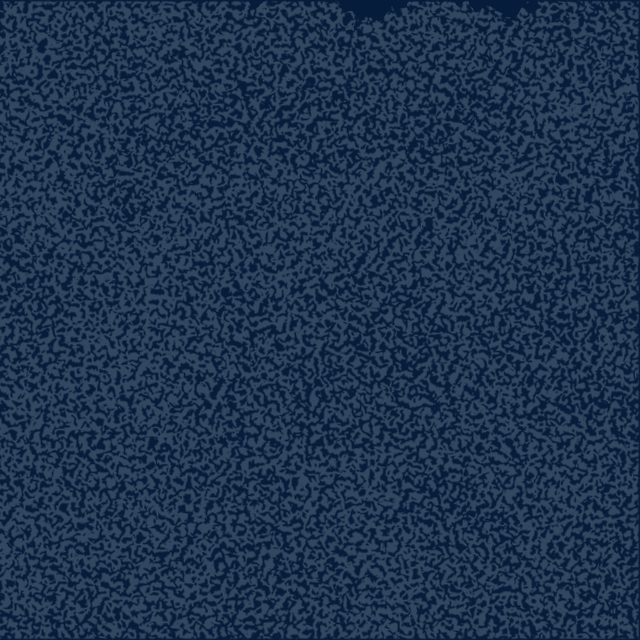
Give the GLSL for this texture, as a WebGL 1 fragment shader.

```glsl
precision highp float;
// Fine two-tone navy grain: curled, mottled flecks with a ragged dark top edge.

uniform vec2 u_resolution;

const vec3 NAVY = vec3(0.018, 0.112, 0.228);
const vec3 SLATE = vec3(0.197, 0.277, 0.375);
const float COARSE_CELLS = 112.0;   // grain cells across the canvas
const float FINE_CELLS = 172.0;
const float FINE_WEIGHT = 0.7;
const float WARP_CELLS = 70.0;      // bends the flecks into curls
const float WARP_AMOUNT = 0.0048;
const float SLATE_BIAS = 0.036;     // raises the share of the light tone
const float PATCH_AMOUNT = 0.10;    // uneven density over large areas
const float EDGE_SOFTNESS = 0.0023;
const float RAGGED_DEPTH = 0.032;   // dark notches along the top
const float BORDER = 0.0022;        // thin dark rim

vec2 hash2(vec2 p) {
  vec3 q = fract(p.xyx * vec3(0.1031, 0.1030, 0.0973));
  q += dot(q, q.yzx + 33.33);
  return fract((q.xx + q.yz) * q.zy);
}

float cornerSlope(vec2 cell, vec2 offset) {
  vec2 slope = normalize(hash2(cell) * 2.0 - 1.0 + 0.0001);
  return dot(slope, offset);
}

float gradientNoise(vec2 p) {
  vec2 i = floor(p);
  vec2 f = p - i;
  vec2 w = f * f * f * (f * (f * 6.0 - 15.0) + 10.0);
  vec2 right = vec2(1.0, 0.0);
  vec2 up = vec2(0.0, 1.0);
  float low = mix(cornerSlope(i, f), cornerSlope(i + right, f - right), w.x);
  float high = mix(cornerSlope(i + up, f - up), cornerSlope(i + 1.0, f - 1.0), w.x);
  return mix(low, high, w.y);
}

// Two rotated layers hide the noise lattice.
float grain(vec2 p) {
  vec2 q = p * WARP_CELLS;
  p += WARP_AMOUNT * vec2(gradientNoise(q + 71.3), gradientNoise(q + 193.7));
  mat2 turnA = mat2(0.87, 0.49, -0.49, 0.87);
  mat2 turnB = mat2(0.53, -0.85, 0.85, 0.53);
  return gradientNoise(turnA * p * COARSE_CELLS + 211.0)
       + FINE_WEIGHT * gradientNoise(turnB * p * FINE_CELLS + 307.0);
}

float density(vec2 p) {
  float patches = gradientNoise(p * 5.0 + 17.4) + 0.8 * gradientNoise(p * 17.0 + 41.2);
  return SLATE_BIAS + PATCH_AMOUNT * patches + 0.04 * (0.5 - p.x);
}

// Dark notches that bite into the middle of the top side.
float topNotches(vec2 p) {
  float span = smoothstep(0.28, 0.34, p.x) * (1.0 - smoothstep(0.80, 0.88, p.x));
  float ragged = gradientNoise(vec2(p.x * 14.0, 5.4)) + 0.5 * gradientNoise(vec2(p.x * 45.0, 9.3));
  float depth = RAGGED_DEPTH * span * clamp(0.35 + 1.6 * ragged, 0.0, 1.0);
  return smoothstep(-0.004, 0.006, depth - (1.0 - p.y)) * span;
}

void main() {
  vec2 p = gl_FragCoord.xy / u_resolution;
  float softness = max(EDGE_SOFTNESS, 0.7 / u_resolution.y);

  // Divide by the slope to turn the field into a distance to the fleck edge.
  float h = 0.0004;
  float field = grain(p);
  vec2 slope = vec2(grain(p + vec2(h, 0.0)), grain(p + vec2(0.0, h))) - field;
  float level = field + density(p) - 1.2 * topNotches(p);
  float edgeDistance = level * h / max(length(slope), 0.0001);
  float light = smoothstep(-softness, softness, edgeDistance);

  // Thin rim on the top, bottom and right sides.
  float rim = min(min(p.y, 1.0 - p.y), 1.0 - p.x);
  light *= smoothstep(BORDER - softness, BORDER + softness, rim);

  gl_FragColor = vec4(mix(NAVY, SLATE, light), 1.0);
}
```
